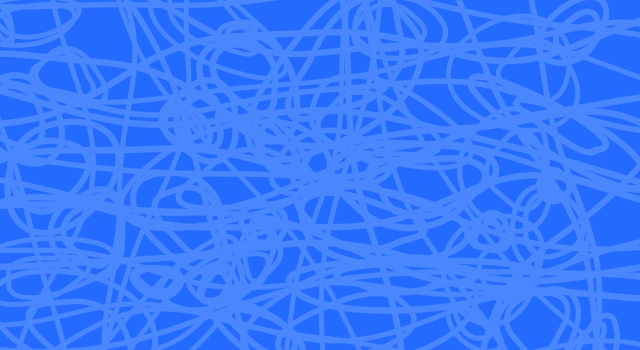
Write a WebGL 1 fragment shader that draws this pattern.

```glsl
precision highp float;
// A dense tangle of light blue pen scribbles on a deeper blue ground.
// Long wavy strokes and double-wound wobbly loops are drawn as implicit
// curves; each distance is the curve value divided by its gradient.

uniform vec2 u_resolution;

#define GROUND_COLOR vec3(0.145, 0.415, 1.0)
#define LINE_COLOR vec3(0.29, 0.53, 1.0)
#define FLAT_STROKES 17
#define STEEP_STROKES 14
#define LOOPS 30
#define SMALL_LOOPS 12
#define HALF_WIDTH 0.0080
#define WIDTH_VARIATION 0.35
#define TAU 6.2831853

float hash(float n) {
    return fract(sin(n * 12.9898 + 4.137) * 43758.5453);
}

vec4 hash4(float n) {
    return vec4(hash(n), hash(n + 0.31), hash(n + 0.57), hash(n + 0.83));
}

vec2 rotate(vec2 p, float angle) {
    float c = cos(angle), s = sin(angle);
    return vec2(c * p.x + s * p.y, c * p.y - s * p.x);
}

// Evenly spread but irregular points in the unit square.
vec2 scatter(float n) {
    return fract(vec2(0.7549, 0.5698) * n + 0.37);
}

float penRadius(float seed) {
    return HALF_WIDTH * (1.0 + WIDTH_VARIATION * (hash(seed + 0.71) - 0.5));
}

// Signed distance to a long stroke that waves about its own x axis.
float strokeDistance(vec2 p, float seed) {
    vec4 r = hash4(seed);
    vec2 freq = vec2(2.5 + 2.5 * r.x, 6.0 + 4.0 * r.y);
    vec2 amp = vec2(0.035 + 0.055 * r.z, 0.008 + 0.014 * r.w);
    vec2 phase = freq * p.x + TAU * r.wz;
    float offset = p.y - dot(amp, sin(phase));
    float slope = dot(amp * freq, cos(phase));
    return abs(offset) / sqrt(1.0 + slope * slope) - penRadius(seed);
}

// Signed distance to a closed curve that winds twice round an ellipse.
float loopDistance(vec2 p, vec2 radii, float seed) {
    vec4 r = hash4(seed);
    vec2 q = p / radii;
    float rho = max(length(q), 0.001);
    float angle = atan(q.y, q.x + 0.00001);
    vec2 radial = q / rho;
    vec2 tangent = vec2(-radial.y, radial.x);

    float split = 0.18 + 0.36 * r.x;
    float wobble = 0.04 + 0.10 * r.y;
    float turn = 0.5 * angle + TAU * r.z;
    float ripple = 3.0 * angle + TAU * r.w;
    float base = 1.0 + wobble * sin(ripple);
    float baseSlope = 3.0 * wobble * cos(ripple);

    float nearest = 10.0;
    for (int k = 0; k < 2; k++) {
        float side = 1.0 - 2.0 * float(k);
        float target = base + side * split * sin(turn);
        float slope = baseSlope + side * 0.5 * split * cos(turn);
        vec2 gradient = radial - tangent * slope / max(rho, 0.4);
        nearest = min(nearest, abs(rho - target) / length(gradient / radii));
    }
    return nearest - penRadius(seed);
}

void main() {
    vec2 p = gl_FragCoord.xy / u_resolution.y;
    float aspect = u_resolution.x / u_resolution.y;
    float pixel = 1.0 / u_resolution.y;
    float d = 10.0;

    // Sweeps from side to side.
    for (int i = 0; i < FLAT_STROKES; i++) {
        float n = float(i) + 1.0;
        float height = (n - 0.5 + 0.9 * (hash(n + 0.11) - 0.5)) / float(FLAT_STROKES);
        float tilt = 0.34 * (hash(n + 0.23) - 0.5);
        vec2 q = rotate(p - vec2(0.5 * aspect, height), tilt);
        d = min(d, strokeDistance(q, n));
    }

    // Steep strokes crossing them.
    for (int i = 0; i < STEEP_STROKES; i++) {
        float n = float(i) + 41.0;
        float across = (float(i) + hash(n + 0.11)) / float(STEEP_STROKES);
        float tilt = 0.25 * TAU + 1.3 * (hash(n + 0.23) - 0.5);
        vec2 q = rotate(p - vec2(across * aspect, 0.5), tilt);
        d = min(d, strokeDistance(q, n));
    }

    // Wide loops, mostly lying flat.
    for (int i = 0; i < LOOPS; i++) {
        float n = float(i) + 81.0;
        vec4 r = hash4(n + 0.17);
        vec2 radii = vec2(0.09 + 0.20 * r.x * r.x, 0.05 + 0.09 * r.y);
        vec2 q = rotate(p - scatter(n) * vec2(aspect, 1.0), 1.7 * (r.z - 0.5));
        d = min(d, loopDistance(q, radii, n));
    }

    // Small tight curls.
    for (int i = 0; i < SMALL_LOOPS; i++) {
        float n = float(i) + 141.0;
        vec4 r = hash4(n + 0.17);
        vec2 radii = vec2(0.035 + 0.05 * r.x, 0.025 + 0.025 * r.y);
        vec2 q = rotate(p - r.zw * vec2(aspect, 1.0), TAU * r.y);
        d = min(d, loopDistance(q, radii, n));
    }

    float ink = 1.0 - smoothstep(-0.8 * pixel, 0.8 * pixel, d);
    gl_FragColor = vec4(mix(GROUND_COLOR, LINE_COLOR, ink), 1.0);
}
```
